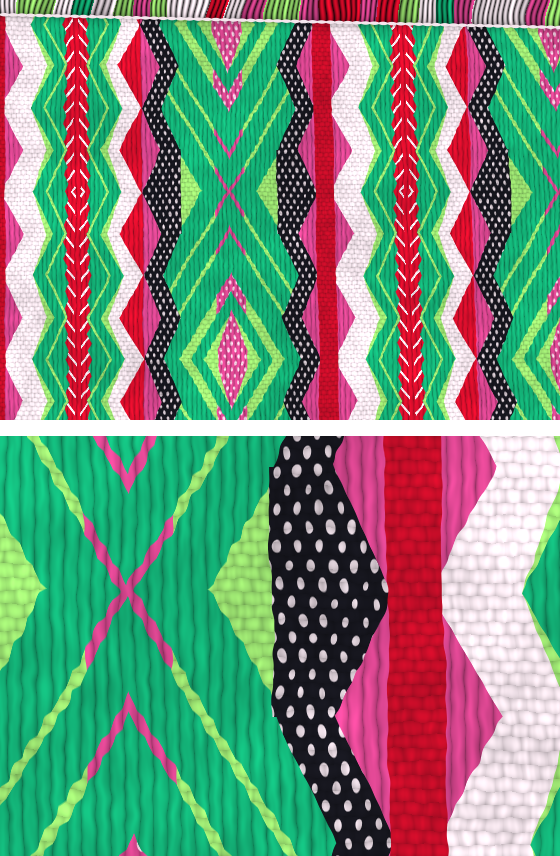
Top, the full canvas; bottom, a detail of the centre.
This pattern is drawn by a WebGL 1 fragment shader. Its source:

```glsl
precision highp float;
// Handwoven cloth: zigzag ribbons, a narrow chevron column and a wide column of
// crossing diamonds, tiled sideways. Mirrored distances and triangle waves form
// the motifs; yarn relief, noise and a loose fringe give the woven surface.
uniform vec2 u_resolution;

// rgb is the dye, alpha the surface: 0 = long strands, 1 = tight plain weave
const vec4 GREEN = vec4(0.06, 0.68, 0.45, 0.0);
const vec4 LIME  = vec4(0.60, 0.88, 0.43, 1.0);
const vec4 PINK  = vec4(0.84, 0.26, 0.55, 0.0);
const vec4 RED   = vec4(0.85, 0.04, 0.16, 0.0);
const vec4 WHITE = vec4(0.96, 0.90, 0.93, 1.0);
const vec4 BLACK = vec4(0.07, 0.07, 0.10, 1.0);
const float HEIGHT = 5.76;  // cloth units down the canvas
const float REPEAT = 4.52;  // width of one repeat
const float MIDDLE = 2.63;  // height of the crossing

float hash(vec2 p) {
  return fract(sin(dot(p, vec2(127.1, 311.7))) * 43758.55);
}

float gradientDot(vec2 cell, vec2 f) {
  float angle = 6.2832 * hash(cell);
  return dot(vec2(cos(angle), sin(angle)), f);
}

float noise(vec2 p) {
  vec2 i = floor(p), f = fract(p), w = f * f * (3.0 - 2.0 * f);
  vec2 e = vec2(1.0, 0.0);
  return mix(mix(gradientDot(i, f), gradientDot(i + e.xy, f - e.xy), w.x),
             mix(gradientDot(i + e.yx, f - e.yx), gradientDot(i + 1.0, f - 1.0), w.x), w.y);
}

float inside(float d, float px) { return clamp(0.5 - d / px, 0.0, 1.0); }

float line(float d, float halfWidth, float px) { return inside(abs(d) - halfWidth, px); }

// Triangle wave, 1 at multiples of the period and 0 halfway
float zigzag(float t, float period) { return abs(fract(t / period) * 2.0 - 1.0); }

// Pale weft specks in staggered rows
float specks(vec2 p, float px) {
  vec2 g = p / vec2(0.095, 0.085);
  g.x += 0.5 * mod(floor(g.y), 2.0);
  vec2 q = (fract(g) - 0.5) * vec2(0.095, 0.085);
  float size = 0.8 + 0.4 * hash(floor(g));
  return 0.85 * inside(length(q * vec2(1.0, 0.6)) - 0.017 * size, px);
}

// Red chevrons inside green zigzags, edged by white ribbons
vec4 narrowColumn(vec4 base, float x, float y, float wave, float px) {
  float e = abs(x), a = abs(y - MIDDLE);
  float outer = x < 0.0 ? 0.74 : 0.58;
  vec4 c = mix(base, WHITE, inside(e - outer - 0.3 * wave, px));
  c = mix(c, LIME, inside(e - 0.42 - 0.2 * wave, px));
  c = mix(c, GREEN, inside(e - 0.32 - 0.3 * wave, px));
  c = mix(c, LIME, line(e - 0.15 - 0.28 * wave, 0.018, px));
  float core = inside(e - 0.13 - 0.05 * zigzag(a, 0.23), px);
  float chevron = fract((a + 1.3 * e) / 0.23) - 0.5;
  vec4 heart = mix(RED, WHITE, line(chevron * 0.23, 0.024, px) * step(0.035, e));
  return mix(c, heart, core);
}

// Nested diamonds around a crossing, edged by black ribbons
vec4 wideColumn(vec4 base, vec2 p, float x, float wave, float px) {
  float d = abs(x), a = abs(mod(p.y - MIDDLE + 2.3, 4.6) - 2.3);
  float m = a - d / 0.6 + 0.025 * zigzag(d, 0.065);
  float mpx = px * 2.0;
  vec4 speckled = mix(PINK, WHITE, specks(p, px));
  vec4 c = mix(GREEN, LIME, inside(m + 0.6, mpx));
  vec4 thread = mix(LIME, PINK, inside(d - 0.2, px));
  c = mix(c, thread, max(line(m, 0.045, mpx), line(m - 0.52, 0.045, mpx)));
  c = mix(c, mix(LIME, speckled, inside(d - 0.2, px)), line(m - 1.25, 0.13, mpx));
  c = mix(c, LIME, inside(1.66 - m, mpx));
  float lens = d - min(0.2, 0.36 * (a - 1.62));
  c = mix(c, speckled, inside(lens, px));
  float inner = a < 0.575 ? 0.66 : 0.68 + 0.25 * wave;
  vec4 ribbon = mix(BLACK, WHITE, specks(p, px));
  c = mix(c, ribbon, inside(inner - d, px));
  return mix(base, c, inside(d - 0.95 - 0.25 * wave, px));
}

// Yarn relief: rounded strands or staggered knots
float relief(vec2 p, float weave) {
  float strand = abs(sin(3.1416 * (p.x + 0.02 * noise(p * vec2(2.0, 1.5))) / 0.065));
  vec2 g = p / vec2(0.08, 0.06);
  g.x += 0.5 * mod(floor(g.y), 2.0);
  vec2 q = fract(g) - 0.5;
  float fibre = 0.12 * noise(p * vec2(45.0, 7.0));
  return mix(0.67 + 0.38 * sqrt(strand), 1.08 - 0.55 * dot(q, q), weave) + fibre;
}

// Loose warp ends in bundles of changing dye
vec3 fringe(vec2 p) {
  float x = p.x + 0.12 * noise(vec2(p.x * 1.5, p.y * 2.0)) + 0.08 * p.y;
  float pick = hash(vec2(floor(x / 0.26), 3.0));
  vec4 dye = pick < 0.25 ? WHITE : pick < 0.45 ? PINK : pick < 0.65 ? GREEN
           : pick < 0.77 ? LIME : pick < 0.9 ? RED : BLACK;
  float strand = abs(sin(3.1416 * x / 0.075));
  return dye.rgb * (0.2 + 0.85 * strand) * (0.85 + 0.3 * hash(vec2(floor(x / 0.075), 8.0)));
}

void main() {
  float px = HEIGHT / u_resolution.y;
  vec2 p = gl_FragCoord.xy * px;
  p.y = HEIGHT - p.y;
  // Slight stretch and uneven hand tension
  vec2 q = p;
  q.x -= 0.005 * p.x * (p.y - 2.9);
  q += 0.03 * vec2(noise(p * 1.7), noise(p * 1.7 + 31.0)) + 0.012 * noise(p * 13.0);
  float x = mod(q.x + 0.06, REPEAT) - 0.06;
  float wave = zigzag(q.y - MIDDLE, 1.15);

  vec4 cloth = mix(PINK, RED, inside(1.06 - x, px) * inside(x - 1.95, px));
  cloth = narrowColumn(cloth, x - 1.06, q.y, wave, px);
  cloth = wideColumn(cloth, q, x - 3.15, wave, px);
  float stripe = max(inside(x - 0.07, px), inside(4.33 - x, px));
  cloth = mix(cloth, vec4(RED.rgb * 0.88, 1.0), stripe);

  float wear = 1.0 + 0.12 * noise(p * 0.9) + 0.1 * noise(p * 4.0);
  vec3 color = cloth.rgb * relief(q, cloth.a) * wear + 0.015;

  // Fringe above a stitched white cord
  float hem = p.y - 0.2 - 0.023 * p.x;
  color = mix(color, fringe(p), inside(hem, px));
  color *= 1.0 - 0.35 * exp(-abs(hem) * 18.0);
  float cord = line(hem, 0.012 + 0.012 * abs(sin(p.x * 26.0)), px);
  color = mix(color, WHITE.rgb, cord);
  gl_FragColor = vec4(clamp(color, 0.0, 1.0), 1.0);
}
```
